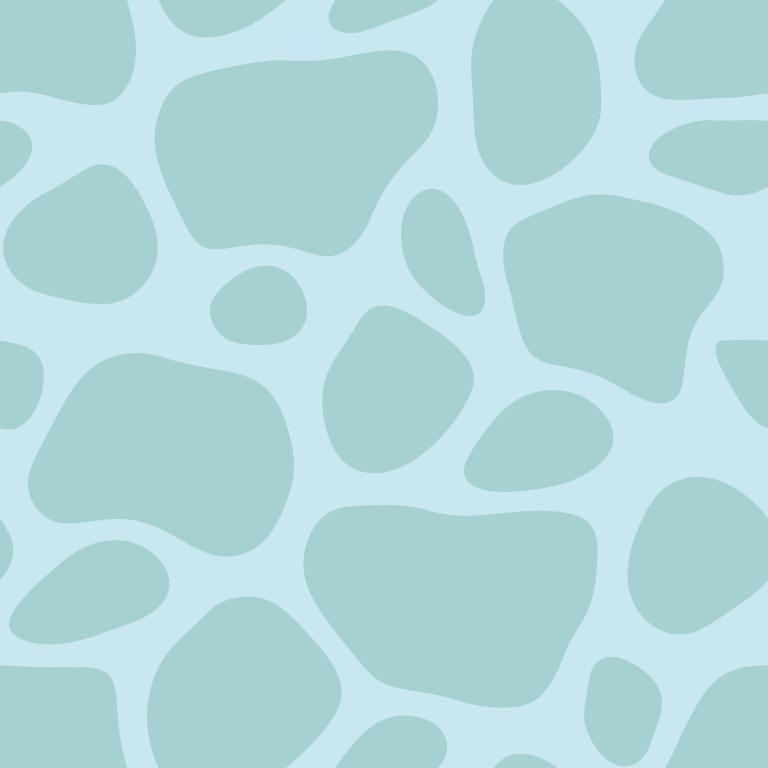
Reproduce this pattern procedurally as a WebGL 2 fragment shader.

```glsl
#version 300 es
precision highp float;
precision highp int;

// Smooth flat pebbles separated by pale channels, tiling in both directions.
// Large, medium and small stones sit on a tilted wrapped lattice; each keeps
// the region where its soft influence clearly outweighs all the others.

uniform vec2 u_resolution;
out vec4 fragColor;

const float TAU = 6.2831853;
const float SHARPNESS = 28.0;  // lower values round the corners more
const float CHANNEL = 0.028;   // narrowest gap between stones

// Integer hash: three values in 0..1 per index
vec3 hash3(uint n) {
    uvec3 v = uvec3(n, n * 7u + 3u, n * 13u + 5u) * 1664525u + 12345u;
    v.x += v.y * v.z; v.y += v.z * v.x; v.z += v.x * v.y;
    v ^= v >> 16u;
    v.x += v.y * v.z; v.y += v.z * v.x; v.z += v.x * v.y;
    return vec3(v >> 8u) / 16777216.0;
}

// Periodic bending: whole frequencies keep the tile closed
vec2 bend(vec2 p) {
    vec2 broad = sin(TAU * (vec2(p.x + 2.0 * p.y, 2.0 * p.x - p.y) + vec2(0.1, 0.6)));
    vec2 fine = sin(TAU * (vec2(3.0 * p.y - 2.0 * p.x, 4.0 * p.x + p.y) + vec2(0.35, 0.8)));
    return p + 0.022 * broad + 0.005 * fine;
}

float segmentDistance(vec2 p, vec2 halfAxis) {
    float t = clamp(dot(p, halfAxis) / dot(halfAxis, halfAxis), -1.0, 1.0);
    return length(p - t * halfAxis);
}

// Lead of the strongest stone over the sum of the rest, as a distance
float stoneField(vec2 p) {
    float strongest = 0.0, rest = 0.0;
    for (int cell = 0; cell < 5; cell++) {
        for (int kind = 0; kind < 4; kind++) {
            // Leave out two small stones so their large neighbours can grow
            if (kind == 2 && cell / 2 == 1) continue;

            // Kind 0 is large, 3 is medium, 1 and 2 are small
            bool large = kind == 0;
            vec3 place = hash3(uint(cell * 4 + kind + 1));
            vec3 shape = hash3(uint(cell * 4 + kind + 101));
            vec2 center = float(cell) * vec2(0.2, 0.4)
                        + float(kind & 1) * vec2(0.1, 0.2)
                        + float(kind >> 1) * vec2(-0.2, 0.1)
                        + (place.xy - 0.5) * 0.05;
            float angle = large ? (shape.x - 0.5) * 1.4 : shape.x * 0.5 * TAU;
            float reach = large ? 0.06 : 0.02 + 0.02 * shape.y;
            float size = large ? 0.06 : kind == 3 ? 0.01 : 0.0;
            size += (shape.z - 0.5) * 0.02;

            vec2 offset = p - center;
            offset -= round(offset);
            float dist = segmentDistance(offset, reach * vec2(cos(angle), sin(angle)));
            float influence = exp(SHARPNESS * (size - dist));
            rest += min(influence, strongest);
            strongest = max(influence, strongest);
        }
    }
    return log(strongest / rest) / SHARPNESS;
}

void main() {
    vec2 uv = gl_FragCoord.xy / u_resolution;
    vec3 channelColor = vec3(0.785, 0.905, 0.94);
    vec3 stoneColor = vec3(0.647, 0.82, 0.824);

    // Antialiased stone edge
    float edge = stoneField(bend(uv)) - CHANNEL;
    float coverage = clamp(edge / max(fwidth(edge), 1e-5) + 0.5, 0.0, 1.0);
    fragColor = vec4(mix(channelColor, stoneColor, coverage), 1.0);
}
```
